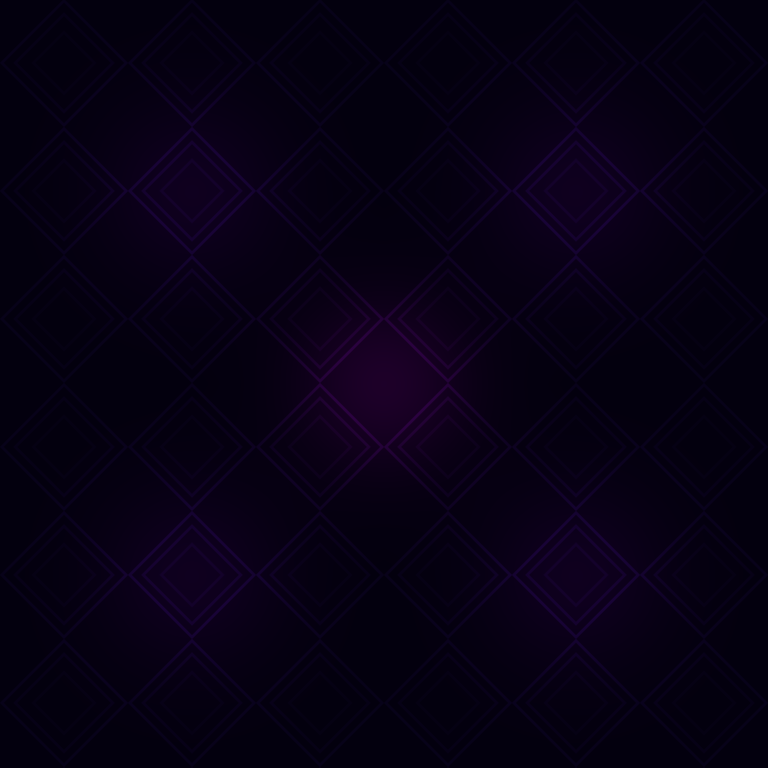
Give the GLSL for this background, as a Shadertoy shader.

```glsl
// A dark lattice of nested diamonds lit by five soft violet glows.
// Each grid cell repeats three diamond outlines from an L1 distance;
// Gaussian glows tint the backdrop and brighten the nearby lines.

const float CELLS = 6.0;                             // cells across the canvas
const vec2 LATTICE_SHIFT = vec2(0.0, 0.0014);        // in canvas units
const vec3 RING_RADIUS = vec3(0.486, 0.381, 0.239);  // in cell units
const vec3 RING_STRENGTH = vec3(1.0, 0.75, 0.45);
const float LINE_HALF_WIDTH = 0.009;                 // in cell units

const vec3 BASE_COLOR = vec3(0.012, 0.000, 0.054);
const vec3 CENTER_GLOW = vec3(0.102, 0.000, 0.105);
const vec3 CORNER_GLOW = vec3(0.046, 0.001, 0.066);
const vec3 LINE_COLOR = vec3(0.015, 0.006, 0.042);
const vec3 LINE_CENTER = vec3(0.080, 0.003, 0.092);
const vec3 LINE_CORNER = vec3(0.036, 0.006, 0.076);

const float CORNER_OFFSET = 0.25;                    // from the canvas center
const float CENTER_GLOW_SIZE = 0.108;
const float CORNER_GLOW_SIZE = 0.120;
const float LINE_GLOW_SIZE = 0.135;

// Bell-shaped falloff around the origin
float glow(vec2 p, float size) {
    return exp(-dot(p, p) / (size * size));
}

// Combined coverage of the three diamond outlines in one cell
float diamondLines(vec2 cell, float pixel) {
    float radius = abs(cell.x) + abs(cell.y);
    vec3 dist = abs(radius - RING_RADIUS) * 0.70711;
    vec3 cover = 1.0 - smoothstep(vec3(LINE_HALF_WIDTH - 0.5 * pixel),
                                  vec3(LINE_HALF_WIDTH + pixel), dist);
    return dot(cover, RING_STRENGTH);
}

void mainImage(out vec4 fragColor, in vec2 fragCoord) {
    float side = min(iResolution.x, iResolution.y);
    vec2 p = (fragCoord - 0.5 * iResolution.xy) / side;

    // Mirroring folds the four outer glows into one
    vec2 corner = abs(p) - CORNER_OFFSET;

    // Backdrop
    vec3 color = BASE_COLOR
               + CENTER_GLOW * glow(p, CENTER_GLOW_SIZE)
               + CORNER_GLOW * glow(corner, CORNER_GLOW_SIZE);

    // Lattice, brighter close to the glows
    vec2 cell = fract((p - LATTICE_SHIFT) * CELLS + 0.5 * CELLS) - 0.5;
    vec3 lineLight = LINE_COLOR
                   + LINE_CENTER * glow(p, LINE_GLOW_SIZE)
                   + LINE_CORNER * glow(corner, LINE_GLOW_SIZE);
    color += lineLight * diamondLines(cell, CELLS / side);

    fragColor = vec4(color, 1.0);
}
```
